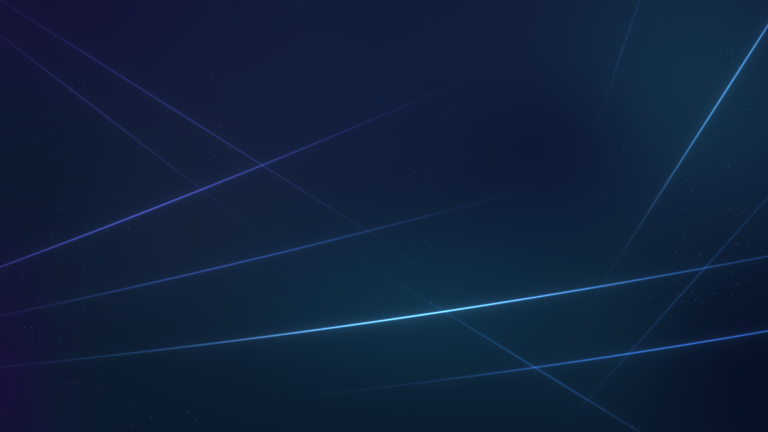
This background is drawn by a Shadertoy shader. Its source:

```glsl
#define CORE_WIDTH 0.0024
#define HALO_WIDTH 0.011
#define HALO_LEVEL 0.20
#define DUST_CELL 0.021
#define DUST_AMOUNT 0.10
#define DUST_LEVEL 0.16
#define VIOLET vec3(0.17, 0.17, 0.42)
#define BLUE vec3(0.12, 0.24, 0.46)
#define ICE vec3(0.30, 0.42, 0.40)

// Sine-free hash giving three values in 0..1
vec3 hash3(vec2 cell) {
    vec3 h = fract(cell.xyx * vec3(0.1031, 0.1030, 0.0973));
    h += dot(h, h.yxz + 33.33);
    return fract((h.xxy + h.yzz) * h.zyx);
}

float valueNoise(vec2 p) {
    vec2 i = floor(p), f = fract(p);
    f = f * f * (3.0 - 2.0 * f);
    float low = mix(hash3(i).x, hash3(i + vec2(1, 0)).x, f.x);
    float high = mix(hash3(i + vec2(0, 1)).x, hash3(i + vec2(1, 1)).x, f.x);
    return mix(low, high, f.y);
}

// Soft elliptical wash of colour
void wash(inout vec3 col, vec2 p, vec2 centre, vec2 radius, vec3 tint, float strength) {
    vec2 q = (p - centre) / radius;
    col = mix(col, tint, strength * exp(-dot(q, q)));
}

// Sagging streak from a to b, brightest at fraction peak of its length
float beam(vec2 p, vec2 a, vec2 b, float sag, float peak, float spread) {
    vec2 along = b - a;
    float len = length(along);
    vec2 dir = along / len;
    float t = dot(p - a, dir) / len;
    float away = dot(p - a, vec2(-dir.y, dir.x)) + 4.0 * sag * t * (1.0 - t);
    float core = max(CORE_WIDTH, 0.6 / iResolution.y);
    float u = away / core, v = away / HALO_WIDTH, w = (t - peak) / spread;
    return (exp(-u * u) + HALO_LEVEL * exp(-abs(v))) * exp(-w * w);
}

vec3 backdrop(vec2 p) {
    vec3 col = mix(vec3(0.04, 0.105, 0.175), vec3(0.065, 0.105, 0.225), smoothstep(0.1, 0.85, p.y));
    wash(col, p, vec2(0.48, 0.52), vec2(0.40, 0.30), vec3(0.09, 0.135, 0.23), 0.8);
    wash(col, p, vec2(0.88, 0.85), vec2(0.50, 0.28), vec3(0.075, 0.12, 0.25), 0.7);
    wash(col, p, vec2(0.04, 0.60), vec2(0.22, 0.22), vec3(0.04, 0.10, 0.17), 0.8);
    wash(col, p, vec2(0.00, 1.00), vec2(0.45, 0.20), vec3(0.085, 0.065, 0.21), 0.8);
    wash(col, p, vec2(0.00, 0.12), vec2(0.13, 0.32), vec3(0.095, 0.06, 0.23), 0.85);
    wash(col, p, vec2(1.60, 0.80), vec2(0.32, 0.34), vec3(0.075, 0.20, 0.29), 0.9);
    wash(col, p, vec2(1.25, 0.64), vec2(0.20, 0.18), vec3(0.05, 0.085, 0.20), 0.75);
    wash(col, p, vec2(0.98, 0.29), vec2(0.42, 0.19), vec3(0.06, 0.205, 0.295), 0.85);
    wash(col, p, vec2(1.40, 0.25), vec2(0.24, 0.22), vec3(0.06, 0.17, 0.25), 0.6);
    wash(col, p, vec2(1.78, 0.10), vec2(0.26, 0.30), vec3(0.03, 0.06, 0.145), 0.9);
    return col;
}

vec3 beams(vec2 p) {
    // Rising streaks on the left
    vec3 light = VIOLET * beam(p, vec2(0.0, 0.382), vec2(1.007, 0.785), 0.007, 0.33, 0.38);
    light += 0.65 * mix(VIOLET, BLUE, 0.5) * beam(p, vec2(0.0, 0.269), vec2(1.18, 0.551), 0.009, 0.45, 0.34);
    // Long bright sweep with a pale centre, and the one beneath it
    vec2 sweepStart = vec2(0.0, 0.150), sweepEnd = vec2(1.778, 0.407);
    light += BLUE * beam(p, sweepStart, sweepEnd, 0.020, 0.60, 0.40);
    light += ICE * beam(p, sweepStart, sweepEnd, 0.020, 0.54, 0.20);
    light += 1.1 * BLUE * beam(p, vec2(0.671, 0.079), vec2(1.778, 0.234), 0.009, 0.83, 0.42);
    // Steep streaks on the right
    light += vec3(0.19, 0.35, 0.50) * beam(p, vec2(1.296, 0.190), vec2(1.778, 0.942), 0.0, 0.84, 0.34);
    light += 0.28 * BLUE * beam(p, vec2(1.778, 0.544), vec2(1.308, 0.016), 0.0, 0.35, 0.45);
    light += 0.16 * BLUE * beam(p, vec2(1.481, 1.0), vec2(1.377, 0.70), 0.0, 0.3, 0.45);
    // Falling streaks
    light += 0.38 * VIOLET * beam(p, vec2(0.0, 1.0), vec2(0.845, 0.468), 0.0, 0.48, 0.42);
    light += 0.42 * BLUE * beam(p, vec2(0.88, 0.37), vec2(1.481, 0.0), 0.0, 0.65, 0.38);
    light += 0.30 * VIOLET * beam(p, vec2(0.0, 0.919), vec2(0.544, 0.502), 0.0, 0.40, 0.42);
    return light;
}

// Sparse specks gathered into loose clusters
float dust(vec2 p) {
    vec2 grid = p / DUST_CELL;
    vec2 cell = floor(grid);
    vec3 rnd = hash3(cell);
    float away = length(fract(grid) - 0.2 - 0.6 * rnd.xy) * DUST_CELL;
    float cluster = smoothstep(0.45, 0.8, valueNoise(p * 6.0));
    float present = step(1.0 - DUST_AMOUNT, rnd.z);
    float radius = max(0.0016, 0.5 / iResolution.y);
    return present * cluster * exp(-away * away / (radius * radius));
}

void mainImage(out vec4 fragColor, in vec2 fragCoord) {
    vec2 p = fragCoord / iResolution.xy * vec2(16.0 / 9.0, 1.0);
    vec3 col = backdrop(p) + beams(p);
    col += DUST_LEVEL * vec3(0.6, 0.8, 1.0) * dust(p);
    fragColor = vec4(clamp(col, 0.0, 1.0), 1.0);
}
```
